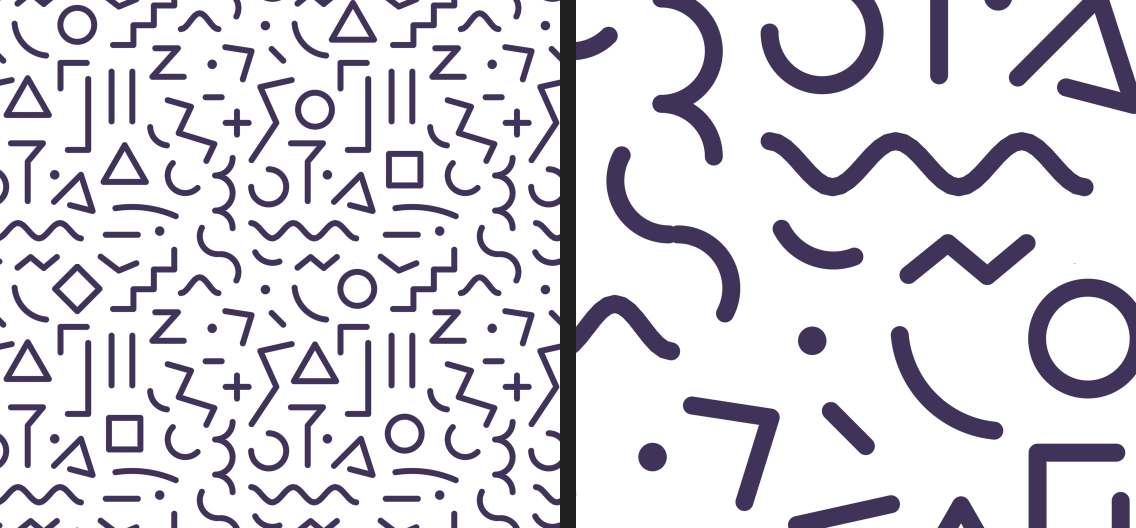
Left, the full canvas; right, a detail of the centre.
A WebGL 2 fragment shader for this pattern:

```glsl
#version 300 es
precision highp float;
// Seamless field of rounded line doodles: zigzags, arcs, waves, dots and outlines.
// Each stroke adds its wrapped distance to one running minimum, inked at the end.
// Three outline slots change shape from cell to cell, over a 2 by 2 set of cells.

#define REPEATS vec2(2.0, 2.0)       // cells across and down, even numbers
#define CELL vec2(384.0, 361.0)      // cell size in drawing units, y down
#define STROKE 4.1                   // half width of a line
#define DOT 6.5                      // radius of a dot
#define RING 23.2                    // radius of a circle outline
#define INK vec3(0.25, 0.20, 0.35)
#define PAPER vec3(1.0)

uniform vec2 u_resolution;
out vec4 fragColor;

const float PI = 3.14159265;
vec2 point;          // point being shaded
vec2 pen;            // end of the current stroke
float nearest = 1e4; // distance to the closest stroke

void add(float d) { nearest = min(nearest, d); }

// Offset from the closest repeat of an anchor
vec2 offsetFrom(vec2 anchor) {
  vec2 q = point - anchor;
  return q - CELL * floor(q / CELL + 0.5);
}

void moveTo(float x, float y) { pen = vec2(x, y); }

void lineTo(float x, float y) {
  vec2 next = vec2(x, y), halfSpan = 0.5 * (next - pen);
  vec2 q = offsetFrom(pen + halfSpan);
  float t = clamp(dot(q, halfSpan) / dot(halfSpan, halfSpan), -1.0, 1.0);
  add(length(q - halfSpan * t));
  pen = next;
}

void spot(float x, float y) { add(length(offsetFrom(vec2(x, y))) - DOT + STROKE); }

// Arc centred on direction mid, reaching spread radians to each side
void arc(vec2 center, float radius, float mid, float spread) {
  vec2 q = offsetFrom(center);
  float c = cos(mid), s = sin(mid);
  q = vec2(c * q.x + s * q.y, abs(c * q.y - s * q.x));
  vec2 tip = radius * vec2(cos(spread), sin(spread));
  add(atan(q.y, q.x) < spread ? abs(length(q) - radius) : length(q - tip));
}

// Cosine stroke that begins on a crest, or in a trough if height is negative
void wave(vec2 start, float period, float cycles, float height) {
  int steps = int(cycles * 16.0);
  moveTo(start.x, start.y - height);
  for (int i = 1; i <= steps; i++) {
    float t = float(i) / 16.0;
    lineTo(start.x + period * t, start.y - height * cos(2.0 * PI * t));
  }
}

// Regular outline with a corner on top at zero tilt; no sides means a circle
void outline(vec2 center, float sides, float tilt) {
  vec2 q = offsetFrom(center);
  if (sides < 3.0) { add(abs(length(q) - RING)); return; }
  float radius = sides < 4.0 ? 33.5 : 30.5, sector = 2.0 * PI / sides;
  float a = mod(atan(q.x, -q.y) + tilt, sector) - 0.5 * sector;
  vec2 edge = radius * vec2(cos(0.5 * sector), sin(0.5 * sector));
  q = length(q) * vec2(cos(a), abs(sin(a)));
  add(length(vec2(q.x - edge.x, max(q.y - edge.y, 0.0))));
}

// Outlines that vary between cells
void drawOutlines(vec2 id) {
  float top = id.x == id.y ? 0.0 : 3.0 + id.y;
  float side = id.x > id.y ? 0.0 : 3.0;
  float low = id.x + id.y > 1.5 ? 0.0 : 3.0 + id.x + id.y;
  outline(vec2(106, 34) + (top == 3.0 ? vec2(-6, 3.5) : vec2(0)), top, 0.0);
  outline(vec2(38, 140.5) + id.x * vec2(10, side > 0.0 ? 3.0 : 9.5), side, 0.0);
  outline(vec2(171, 232), low, low == 4.0 ? PI / 4.0 : 0.0);
}

void drawStraight() {
  moveTo(83.0, 121.0); lineTo(83.0, 86.0); lineTo(119.0, 86.0);    // brackets
  moveTo(121.0, 108.0); lineTo(121.0, 205.0); lineTo(93.0, 205.0);
  moveTo(309.0, 64.5); lineTo(345.0, 70.0); lineTo(333.0, 108.5);
  for (float x = 153.0; x < 190.0; x += 28.5) { moveTo(x, 98.0); lineTo(x, 166.0); }
  moveTo(213.0, 66.0); lineTo(244.0, 66.0); lineTo(209.0, 105.0); lineTo(252.0, 105.0);
  moveTo(372.5, 67.0); lineTo(388.5, 83.0);                        // dashes
  moveTo(282.0, 133.0); lineTo(304.0, 133.0);
  moveTo(145.0, 321.0); lineTo(189.0, 321.0);
  moveTo(309.5, 168.0); lineTo(341.0, 168.0);                      // plus
  moveTo(325.0, 152.5); lineTo(325.0, 184.0);
  moveTo(230.0, 137.0); lineTo(262.0, 146.0); lineTo(245.0, 182.0); // zigzags
  lineTo(294.0, 197.0); lineTo(283.0, 220.0);
  moveTo(400.0, 109.5); lineTo(357.0, 119.0); lineTo(379.0, 168.0); lineTo(345.0, 219.0);
  moveTo(24.0, 366.0); lineTo(42.0, 351.5); lineTo(60.0, 366.5); lineTo(78.0, 351.5);
  moveTo(138.0, 351.0); lineTo(163.0, 370.0); lineTo(187.0, 360.0);
  moveTo(15.0, 196.0); lineTo(59.0, 196.0); lineTo(38.0, 221.0); lineTo(38.0, 275.0);
  moveTo(74.0, 276.0); lineTo(111.0, 239.0); lineTo(127.0, 288.5); lineTo(96.0, 280.5);
  moveTo(155.0, 61.5);                                             // stairs
  for (int i = 0; i < 3; i++) { lineTo(pen.x + 28.0, pen.y); lineTo(pen.x, pen.y - 27.0); }
}

void drawCurved(vec2 id) {
  arc(vec2(68, 28), 48.2, 2.36, 0.69);
  arc(vec2(232, 173), 26.0, 2.4, 0.71);
  arc(vec2(254, 240), 24.0, 0.75 * PI, 0.5 * PI);
  arc(vec2(368.5, 255.5), 24.0, 0.25 * PI, 0.75 * PI);
  arc(vec2(181, 432), 149.0, -1.44, 0.284);
  arc(vec2(373.7, 332.7), 26.7, 1.935, 0.73);
  for (float k = -1.0; k < 2.0; k++)                               // stacked curls
    arc(vec2(295, 264.0 + 48.0 * k), 24.0, -0.25 * PI * k, 0.25 * PI * (2.0 - abs(k)));
  for (float s = -1.0; s < 2.0; s += 2.0)                          // double bend
    arc(vec2(300.5, 347.5) + s * vec2(2, 24.5), 24.5, s > 0.0 ? -0.54 : PI - 0.54, 1.03);
  wave(vec2(248, 29), 51.5, 1.0, -10.8);
  float column = mod(floor((point.x + 160.0) / CELL.x), 2.0);
  wave(vec2(-33.0 - 6.5 * column, 315.5), 57.6, 2.5, 10.5);
  spot(291.0, 88.0); spot(364.0, 35.0); spot(219.0, 316.0); spot(75.0 - 10.0 * id.x, 239.0);
}

void main() {
  vec2 uv = gl_FragCoord.xy / u_resolution, span = REPEATS * CELL;
  point = vec2(uv.x, 1.0 - uv.y) * span;
  vec2 id = mod(floor(point / CELL), 2.0);
  drawOutlines(id); drawStraight(); drawCurved(id);
  float soft = 0.7 * span.x / u_resolution.x;
  fragColor = vec4(mix(INK, PAPER, smoothstep(-soft, soft, nearest - STROKE)), 1.0);
}
```
